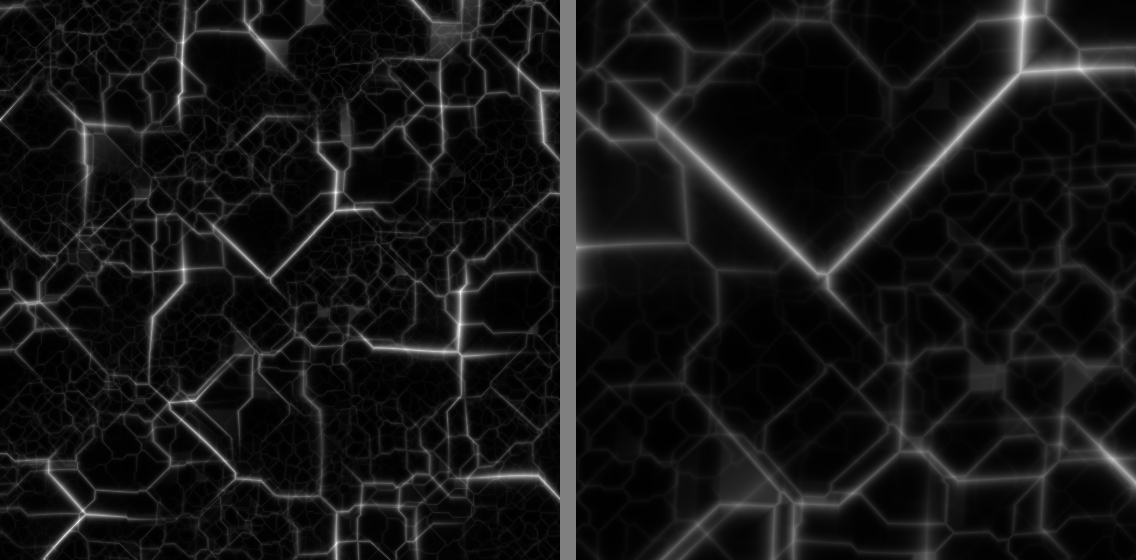
Left, the full canvas; right, a detail of the centre.
Give the GLSL for this texture map, as a three.js fragment shader.

```glsl
varying vec2 vUv;

const int LAYERS = 4;
const vec3 GLOW_COLOR = vec3(1.0);
const vec3 BACK_COLOR = vec3(0.004);

vec2 hash2(vec2 cell, float seed) {
  vec2 q = vec2(dot(cell, vec2(127.1, 311.7)), dot(cell, vec2(269.5, 183.3)));
  return fract(sin(q + seed * 17.3) * 43758.55);
}

// Slow variation from layered sines, 0 to 1
float drift(vec2 p, float seed) {
  float a = sin(p.x * 1.7 + seed + 1.8 * sin(p.y * 1.3 + seed * 2.1));
  float b = sin(p.y * 2.3 - p.x * 1.1 + seed * 3.7);
  return 0.5 + 0.25 * (a + b);
}

// Mostly city-block metric: edges run along the axes and diagonals
float blockDistance(vec2 v) {
  return mix(abs(v.x) + abs(v.y), length(v), 0.06);
}

// Gap between the two nearest cell centres, zero on the edges
float cellGap(vec2 p, float seed) {
  vec2 base = floor(p);
  vec2 local = p - base;
  float nearest = 9.0;
  float second = 9.0;
  for (int y = -2; y <= 2; y++) {
    for (int x = -2; x <= 2; x++) {
      vec2 offset = vec2(float(x), float(y));
      vec2 centre = offset + 0.05 + 0.9 * hash2(base + offset, seed);
      float d = blockDistance(centre - local);
      second = min(second, max(nearest, d));
      nearest = min(nearest, d);
    }
  }
  return second - nearest;
}

// Thin bright core with a faint wide halo
float glowLine(float gap, float width) {
  return exp(-gap / width) + 0.07 * exp(-gap / (width * 5.0));
}

float veinLayer(vec2 uv, float scale, float width, float seed) {
  float gap = cellGap(uv * scale + seed * 7.3, seed) / scale;
  float fade = mix(0.08, 1.0, smoothstep(0.1, 0.95, drift(uv * 8.0, seed)));
  float spread = mix(0.6, 1.8, drift(uv * 9.0, seed + 5.0));
  return fade * glowLine(gap, width * spread);
}

// Sinks the dim haze into black and keeps the bright cores
float deepen(float light, float toe) {
  return light * light / (light + toe);
}

void main() {
  // Slight bend of the straight edges
  vec2 uv = vUv + 0.003 * sin(vUv.yx * 23.0 + vec2(0.4, 1.9));

  // Finer layers are thinner and dimmer
  float light = 0.0;
  float scale = 4.2;
  float strength = 0.72;
  float width = 0.0078;
  for (int i = 0; i < LAYERS; i++) {
    light += strength * veinLayer(uv, scale, width, float(i) * 1.37 + 2.0);
    scale *= 2.1;
    strength *= 0.48;
    width *= 0.72;
  }

  gl_FragColor = vec4(BACK_COLOR + GLOW_COLOR * min(deepen(light, 0.03), 0.95), 1.0);
}
```
